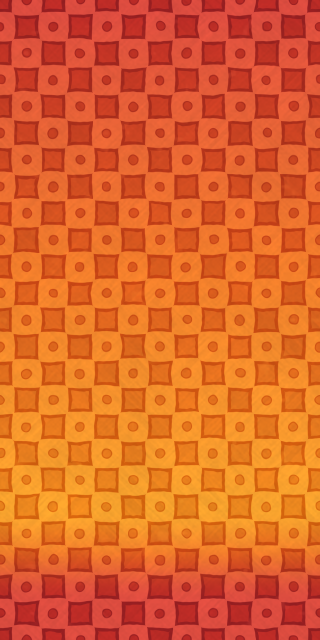
This pattern is drawn by a Shadertoy shader. Its source:

```glsl
// Checkerboard of hand-cut framed squares and small rimmed dots, 12 by 24 cells,
// over a red-orange-amber vertical gradient that falls back to red near the base.
// Wrapping value noise wobbles the outlines and adds diagonal brushed grain.

float hash(vec2 p) {
    return fract(sin(dot(p, vec2(127.1, 311.7))) * 43758.5453);
}

// Value noise repeating every "period" lattice cells
float wrapNoise(vec2 p, vec2 period) {
    vec2 i = floor(p), f = fract(p);
    f = f * f * (3.0 - 2.0 * f);
    vec2 a = mod(i, period), b = mod(i + 1.0, period);
    return mix(mix(hash(a), hash(vec2(b.x, a.y)), f.x),
               mix(hash(vec2(a.x, b.y)), hash(b), f.x), f.y);
}

// Three-stop colour ramp
vec3 ramp(vec3 low, vec3 middle, vec3 high, float t) {
    return t < 0.5 ? mix(low, middle, t * 2.0) : mix(middle, high, t * 2.0 - 1.0);
}

float cover(float d, float aa) {
    return 1.0 - smoothstep(-aa, aa, d);
}

void mainImage(out vec4 fragColor, in vec2 fragCoord) {
    const vec2 grid = vec2(12.0, 24.0);
    vec2 uv = fragCoord / iResolution.xy;
    vec2 p = uv * grid;
    float aa = 0.75 * grid.x / iResolution.x;

    // Heat: slow rise from the top, quick fall near the base
    float depth = 1.0 - uv.y;
    float heat = smoothstep(0.0, 0.05, depth) * clamp((depth - 0.015) / 0.79, 0.0, 1.0);
    heat *= 1.0 - smoothstep(0.79, 0.94, depth);
    vec3 ground = ramp(vec3(0.87, 0.30, 0.25), vec3(0.95, 0.49, 0.17), vec3(0.98, 0.65, 0.18), heat);
    vec3 fill = ramp(vec3(0.74, 0.17, 0.15), vec3(0.86, 0.36, 0.12), vec3(0.93, 0.54, 0.12), heat);
    vec3 frame = ramp(vec3(0.59, 0.12, 0.13), vec3(0.77, 0.26, 0.08), vec3(0.84, 0.40, 0.05), heat);

    // Hand-cut wobble, coarse and fine
    vec2 wobble = vec2(wrapNoise(p * 2.0, grid * 2.0), wrapNoise(p * 2.0 + 7.3, grid * 2.0)) - 0.5;
    float ragged = wrapNoise(p * 7.0, grid * 7.0) - 0.5;
    vec2 id = floor(p + 0.5);
    vec2 q = p - id + wobble * 0.06;
    id = mod(id, grid);
    float vary = hash(id + 3.7) - 0.5;

    vec3 col = ground;
    if (mod(id.x + id.y, 2.0) < 0.5) {
        // Framed square with slightly hollow sides
        vec2 a = abs(q);
        vec2 sides = a - 0.435 - 0.12 * a.yx * a.yx;
        float square = max(sides.x, sides.y) + ragged * 0.02 + vary * 0.015;
        float inner = square + 0.115 + wobble.y * 0.03 + ragged * 0.02;
        col = mix(col, frame, cover(square, aa));
        col = mix(col, fill * (1.0 + 0.05 * vary), cover(inner, aa));
    } else {
        // Rimmed dot
        float dotDist = length(q + wobble.yx * 0.03) - 0.19 + ragged * 0.025 + vary * 0.02;
        col = mix(col, mix(frame, fill, 0.15), cover(dotDist, aa));
        col = mix(col, mix(fill, frame, 0.15), cover(dotDist + 0.045, aa));
    }

    // Crossed diagonal brush grain, broken into patches
    vec2 diagonal = vec2(p.x + p.y, p.x - p.y);
    float strokes = wrapNoise(diagonal * vec2(9.0, 0.75), vec2(108.0, 9.0)) - 0.5;
    float cross = wrapNoise(diagonal * vec2(0.75, 9.0) + 5.0, vec2(9.0, 108.0)) - 0.5;
    float patches = wrapNoise(p * 0.75, grid * 0.75);
    float grain = wrapNoise(p * 12.0, grid * 12.0) - 0.5;
    col *= 1.0 + 0.07 * mix(strokes, cross, patches) + 0.035 * grain + 0.04 * (patches - 0.5);

    // Sparse pale scuffs
    float scuff = wrapNoise(p * 5.0 + 2.0, grid * 5.0) * wrapNoise(p * 1.5, grid * 1.5);
    col = mix(col, ground * 1.06, 0.22 * smoothstep(0.5, 0.85, scuff));
    fragColor = vec4(clamp(col, 0.0, 1.0), 1.0);
}
```
